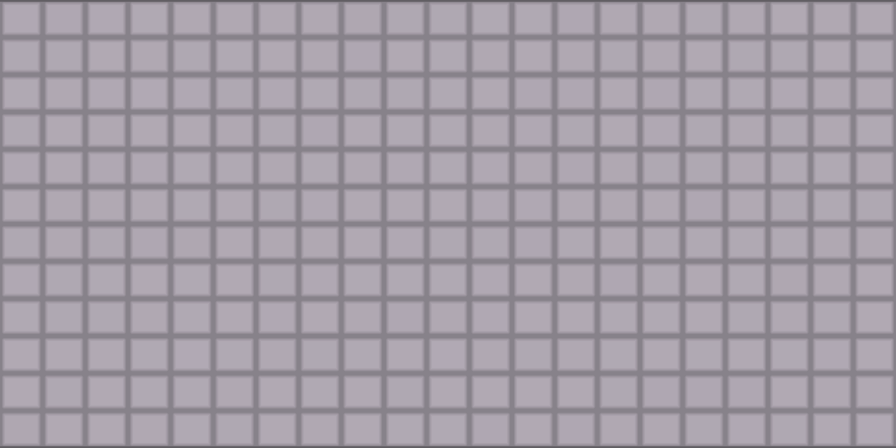
Write a Shadertoy shader that draws this pattern.

```glsl
// Wall of small mauve-grey tiles, 21 across and 12 down, in darker grout.
// One rounded-box distance per cell layers grout, a soft bevelled rim and the
// flat face; a hash shifts each tile's tone slightly, thin dark lines cap the wall.

const vec2 TILE_COUNT = vec2(21.0, 12.0);

// Lengths are fractions of the canvas height.
const float GROUT_HALF = 0.0058;
const float RIM_WIDTH = 0.0044;
const float CORNER_RADIUS = 0.004;
const float EDGE_SOFTNESS = 0.0045;
const float CAP_WIDTH = 0.0039;
const float TONE_VARIATION = 0.008;

const vec3 GROUT_COLOR = vec3(0.53, 0.51, 0.54);
const vec3 RIM_COLOR = vec3(0.63, 0.60, 0.64);
const vec3 FACE_COLOR = vec3(0.69, 0.66, 0.70);
const vec3 CAP_COLOR = vec3(0.38, 0.37, 0.39);

float hash21(vec2 p) {
    vec3 q = fract(vec3(p.xyx) * 0.1031);
    q += dot(q, q.yzx + 33.33);
    return fract((q.x + q.y) * q.z);
}

float roundedBox(vec2 p, vec2 halfSize, float radius) {
    vec2 d = abs(p) - halfSize + radius;
    return length(max(d, 0.0)) + min(max(d.x, d.y), 0.0) - radius;
}

// Coverage of the region where dist is negative, blended over a given width.
float coverage(float dist, float width) {
    return clamp(0.5 - dist / width, 0.0, 1.0);
}

vec3 tileColor(float dist, float softness, float tone) {
    vec3 color = mix(GROUT_COLOR, RIM_COLOR + tone, coverage(dist, softness));
    return mix(color, FACE_COLOR + tone, coverage(dist + RIM_WIDTH, softness));
}

void mainImage(out vec4 fragColor, in vec2 fragCoord) {
    float pixel = 1.0 / iResolution.y;
    vec2 canvas = vec2(iResolution.x * pixel, 1.0);
    vec2 uv = fragCoord * pixel;

    // Cell index and position relative to the cell centre
    vec2 cellSize = canvas / TILE_COUNT;
    vec2 cell = floor(uv / cellSize);
    vec2 local = uv - (cell + 0.5) * cellSize;

    // Grout, rim and face
    float dist = roundedBox(local, 0.5 * cellSize - GROUT_HALF, CORNER_RADIUS);
    float tone = (hash21(cell) - 0.5) * TONE_VARIATION;
    vec3 color = tileColor(dist, max(EDGE_SOFTNESS, pixel), tone);

    // Dark lines along the top and bottom
    float capDist = min(uv.y, canvas.y - uv.y) - CAP_WIDTH;
    color = mix(color, CAP_COLOR, coverage(capDist, pixel));

    fragColor = vec4(color, 1.0);
}
```
